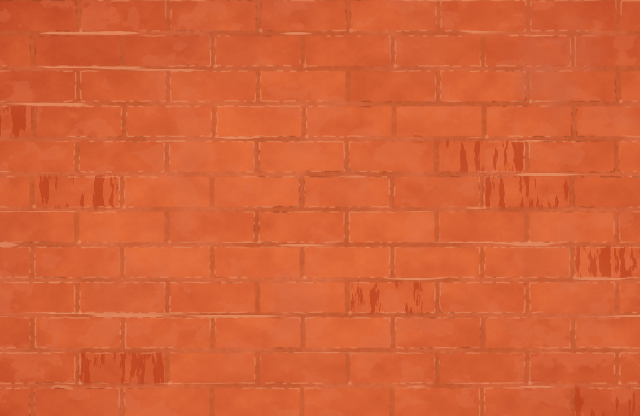
Give the GLSL for this texture, as a WebGL 2 fragment shader.

```glsl
#version 300 es
precision highp float;
// Weathered orange brick wall in running bond, about 7 bricks across and 12 courses down.
// Each brick is a rounded box in an offset grid; layered value noise adds clay mottling,
// worn joints, broken pale rims, stains and plaster smears.
uniform vec2 u_resolution;
out vec4 fragColor;

const vec2 BRICK = vec2(0.2163, 0.0847);   // pitch, in canvas heights
const vec2 ORIGIN = vec2(0.080, 0.080);    // first joint crossing from upper left
const float JOINT = 0.0125;
const float RIM = 0.0013;

const vec3 RUST = vec3(0.72, 0.26, 0.135);
const vec3 ORANGE = vec3(0.89, 0.425, 0.232);
const vec3 MORTAR = vec3(0.75, 0.345, 0.19);
const vec3 PINK = vec3(0.87, 0.45, 0.30);
const vec3 CHALK = vec3(0.93, 0.60, 0.43);
const vec3 STAIN = vec3(0.71, 0.23, 0.10);
const vec3 SOOT = vec3(0.55, 0.23, 0.12);

float hash(vec2 p) {
  return fract(sin(dot(p, vec2(127.1, 311.7))) * 43758.5453);
}

float noise(vec2 p) {
  vec2 i = floor(p), f = fract(p);
  f = f * f * (3.0 - 2.0 * f);
  return mix(mix(hash(i), hash(i + vec2(1, 0)), f.x),
             mix(hash(i + vec2(0, 1)), hash(i + vec2(1, 1)), f.x), f.y);
}

float fbm(vec2 p) {
  float sum = 0.0, amp = 0.5;
  for (int i = 0; i < 5; i++) {
    sum += amp * noise(p);
    p = p * 2.03 + 17.3;
    amp *= 0.5;
  }
  return sum;
}

float roundBox(vec2 p, vec2 halfSize, float radius) {
  vec2 q = abs(p) - halfSize + radius;
  return length(max(q, 0.0)) + min(max(q.x, q.y), 0.0) - radius;
}

// Filled inside when d is negative, softened over one pixel.
float fill(float d, float pixel) {
  return 1.0 - smoothstep(-pixel, pixel, d);
}

// Noise cut at a threshold, giving flat patches with soft borders.
float patches(vec2 p, float threshold, float softness) {
  return smoothstep(threshold - softness, threshold + softness, noise(p));
}

void main() {
  float pixel = 1.0 / u_resolution.y;
  vec2 p = gl_FragCoord.xy * pixel;
  p.y = 1.0 - p.y;
  float aspect = u_resolution.x * pixel;
  vec2 centred = (p - vec2(aspect * 0.52, 0.55)) / vec2(aspect, 1.0);

  // Running bond with slightly irregular edges and courses
  vec2 wobble = vec2(noise(p * 70.0), noise(p * 70.0 + 31.0)) - 0.5;
  vec2 grid = (p + wobble * 0.0022 - ORIGIN) / BRICK;
  float course = floor(grid.y);
  grid.x -= 0.49 * mod(course, 2.0) + 0.03 * (hash(vec2(course, 4.0)) - 0.5);
  vec2 id = floor(grid);
  vec2 local = (fract(grid) - 0.5) * BRICK;
  vec2 halfSize = 0.5 * (BRICK - JOINT);
  float edge = roundBox(local, halfSize, 0.003);
  float face = fill(edge, pixel);

  // Clay: tone per brick, fine mottling and darker outer wall
  float mottle = fbm(p * vec2(22.0, 26.0));
  float tone = 0.83 + 0.20 * (hash(id) - 0.5) + 0.50 * (mottle - 0.48);
  tone += 0.30 * (fbm(p * 3.0 + 5.0) - 0.48) + 0.06 * (noise(p * 190.0) - 0.5);
  tone -= 1.3 * pow(length(centred), 2.6);
  vec3 clay = mix(RUST, ORANGE, clamp(tone, 0.0, 1.08));

  // Flaked faces and occasional dripping stains
  float flake = smoothstep(0.56, 0.62, fbm(p * vec2(16.0, 19.0) + 40.0));
  clay = mix(clay, PINK, 0.32 * flake);
  float stained = step(0.91, hash(id + 7.3));
  float streak = smoothstep(0.50, 0.58, fbm(local * vec2(85.0, 16.0) + id * 9.0));
  clay = mix(clay, STAIN, 0.6 * stained * streak);

  // Joints: brown mortar, worn into the clay colour in places
  float bed = smoothstep(-0.003, 0.003, abs(local.y) - halfSize.y);
  float wear = patches(p * vec2(13.0, 24.0), 0.5, 0.25);
  vec3 joint = mix(MORTAR, PINK * 0.96, 0.65 * bed * wear);
  joint = mix(joint, clay, 0.25 + 0.20 * wear);
  joint += 0.035 * (noise(p * 130.0) - 0.5);
  float smear = patches(p * vec2(7.0, 100.0) + 12.0, 0.76, 0.05);
  joint = mix(joint, CHALK, 0.65 * bed * smear);
  vec3 color = mix(joint, clay, face);

  // Broken chalk rims, sparse soot dashes and blobs at some corners
  float rim = fill(abs(edge) - RIM, pixel);
  float dash = patches(p * 95.0, 0.46, 0.10) * patches(p * 11.0 + 3.0, 0.46, 0.12);
  color = mix(color, CHALK, 0.62 * rim * dash);
  float soot = patches(p * vec2(80.0, 110.0) + 60.0, 0.62, 0.08)
             * patches(p * 9.0 + 71.0, 0.68, 0.08);
  color = mix(color, SOOT, 0.55 * rim * soot);
  float blob = length(local - vec2(-halfSize.x, halfSize.y)) - 0.0045;
  color = mix(color, CHALK, 0.5 * fill(blob, pixel) * step(0.72, hash(id + 2.9)));

  // Thin plaster haze, strongest at the upper right
  float corner = 1.0 - smoothstep(0.0, 0.32, length(p - vec2(aspect - 0.15, 0.16)));
  float haze = smoothstep(0.46, 0.66, fbm(p * 7.0 + 23.0));
  color = mix(color, vec3(0.80, 0.41, 0.29), haze * (0.14 + 0.45 * corner));
  fragColor = vec4(color, 1.0);
}
```
